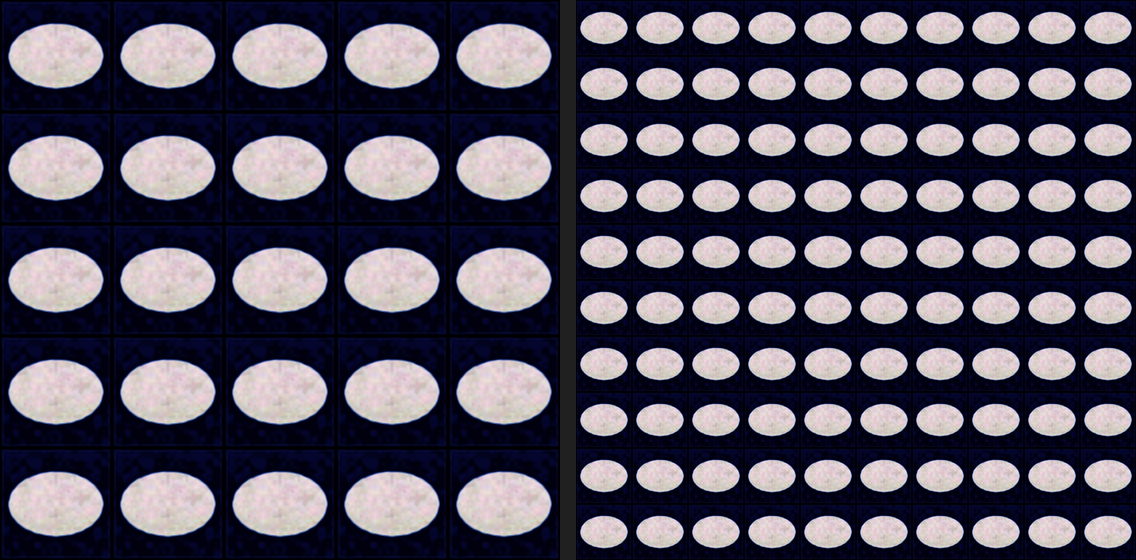
Left: one tile. Right: repeated 2 by 2.
Write a Shadertoy shader that draws this pattern.

```glsl
// A five by five grid of pale mottled ovals on dark navy panels with black gutters.
// Each panel is one repeated cell: an ellipse distance gives the oval, and wrapped
// value noise gives the stone-like mottling, the navy blotches and the rough rim.

#define REPEATS 5.0
#define OVAL_RADII vec2(0.421, 0.286)
#define RIM_SOFTNESS 0.012
#define GUTTER_HALF 0.014
#define FRAME_INSET 0.027
#define PINK vec3(0.89, 0.815, 0.84)
#define BEIGE vec3(0.83, 0.80, 0.76)
#define INK vec3(0.0, 0.0, 0.055)
#define NAVY vec3(0.018, 0.022, 0.18)
#define FRAME_BLUE vec3(0.04, 0.06, 0.25)
#define MOTTLE 0.11

float hash(vec2 p) {
    return fract(sin(dot(p, vec2(12.9898, 78.233))) * 43758.5453);
}

// Value noise on the unit cell, wrapping after "period" lattice steps.
float wrapNoise(vec2 uv, float period, float seed) {
    vec2 g = uv * period;
    vec2 i = floor(g);
    vec2 f = fract(g);
    f = f * f * (3.0 - 2.0 * f);
    vec2 lo = mod(i, period) + seed;
    vec2 hi = mod(i + 1.0, period) + seed;
    return mix(mix(hash(lo), hash(vec2(hi.x, lo.y)), f.x),
               mix(hash(vec2(lo.x, hi.y)), hash(hi), f.x), f.y);
}

// Approximate signed distance to an axis-aligned ellipse.
float ellipseDistance(vec2 p, vec2 r) {
    float k = length(p / r);
    return k * (k - 1.0) / max(length(p / (r * r)), 0.001);
}

vec3 panelColor(vec2 cell, float ovalDist, float pixel) {
    // Navy blotches, stronger near the top and fading close to the oval
    float blotch = 0.65 * wrapNoise(cell, 15.0, 3.0) + 0.35 * wrapNoise(cell, 28.0, 11.0);
    float glow = smoothstep(0.32, 0.78, blotch + 0.16 * (cell.y - 0.5));
    glow *= 0.25 + 0.75 * smoothstep(0.01, 0.07, ovalDist);
    vec3 color = mix(INK, NAVY, glow);

    // Faint blue frame line, then the black gutter
    vec2 border = min(cell, 1.0 - cell);
    float inset = min(border.x, border.y);
    float line = 1.0 - smoothstep(0.0, 0.006 + pixel, abs(inset - FRAME_INSET));
    color = mix(color, FRAME_BLUE, line * (0.15 + 0.6 * wrapNoise(cell, 24.0, 19.0)));
    float halfSoft = 0.5 * max(pixel, 0.008);
    return color * smoothstep(GUTTER_HALF - halfSoft, GUTTER_HALF + halfSoft, inset);
}

vec3 ovalColor(vec2 cell) {
    // Pink toward the upper right, beige toward the lower left
    vec2 p = cell - 0.5;
    float broad = wrapNoise(cell, 9.0, 31.0);
    float warmth = 0.5 + 0.5 * p.x + 1.1 * p.y + 0.9 * (broad - 0.5);
    vec3 color = mix(BEIGE, PINK, smoothstep(0.2, 0.8, warmth));

    // Fine grey grain, colour tints and a few darker flecks
    float grain = 0.5 * wrapNoise(cell, 20.0, 43.0) + 0.5 * wrapNoise(cell, 40.0, 57.0);
    vec3 tint = vec3(wrapNoise(cell, 26.0, 61.0), wrapNoise(cell, 26.0, 73.0),
                     wrapNoise(cell, 26.0, 89.0));
    float fleck = smoothstep(0.72, 0.95, wrapNoise(cell, 18.0, 97.0));
    return color + MOTTLE * (grain - 0.5) + 0.6 * MOTTLE * (tint - 0.5) - 0.07 * fleck;
}

void mainImage(out vec4 fragColor, in vec2 fragCoord) {
    vec2 cell = fract(fragCoord / iResolution.xy * REPEATS);
    float pixel = REPEATS / min(iResolution.x, iResolution.y);

    // Slightly uneven rim
    float dist = ellipseDistance(cell - 0.5, OVAL_RADII);
    dist += 0.007 * (wrapNoise(cell, 22.0, 7.0) - 0.5);

    // Blue reaches a little farther out than red, leaving a cool fringe
    vec3 channelDist = dist - vec3(-0.001, 0.001, 0.005);
    float soft = max(RIM_SOFTNESS, pixel);
    vec3 coverage = 1.0 - smoothstep(-soft, soft, channelDist);

    vec3 color = mix(panelColor(cell, dist, pixel), ovalColor(cell), coverage);
    fragColor = vec4(clamp(color, 0.0, 1.0), 1.0);
}
```
